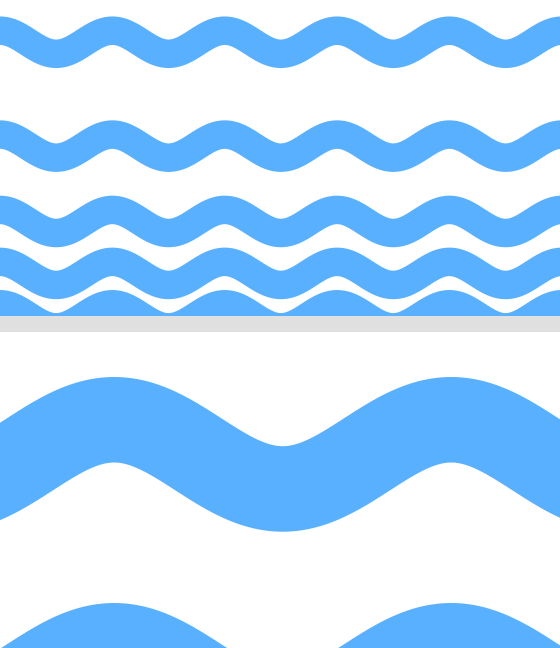
Top, the full canvas; bottom, a detail of the centre.
Give the GLSL for this pattern, as a Shadertoy shader.

```glsl
// Lengths are fractions of the canvas height.
const vec3 PAPER = vec3(1.0);
const vec3 WAVE_BLUE = vec3(0.35, 0.69, 1.0);
const float WAVE_LENGTH = 16.0 / 45.0;   // five waves across a 16:9 canvas
const float AMPLITUDE = 0.0365;
const float HALF_STROKE = 0.0451;
const int ROWS = 5;
const float ROW_HEIGHT[ROWS] = float[ROWS](0.8663, 0.5376, 0.2992, 0.1348, 0.0006);
const int NEWTON_STEPS = 6;
const float WAVE_NUMBER = 6.28318 / WAVE_LENGTH;

// Distance to y = AMPLITUDE * cos(WAVE_NUMBER * x), with a crest at x = 0
float cosineDistance(vec2 p) {
    float t = p.x;
    for (int i = 0; i < NEWTON_STEPS; i++) {
        float height = AMPLITUDE * cos(WAVE_NUMBER * t);
        float slope = -AMPLITUDE * WAVE_NUMBER * sin(WAVE_NUMBER * t);
        float bend = -WAVE_NUMBER * WAVE_NUMBER * height;
        float rise = height - p.y;
        float gradient = t - p.x + rise * slope;
        float curvature = 1.0 + slope * slope + rise * bend;
        t -= gradient / max(curvature, 0.4);
    }
    return length(p - vec2(t, AMPLITUDE * cos(WAVE_NUMBER * t)));
}

void mainImage(out vec4 fragColor, in vec2 fragCoord) {
    vec2 p = fragCoord / iResolution.y;
    float pixel = 1.0 / iResolution.y;

    // Repeat across, centred on each crest
    p.x = (fract(p.x / WAVE_LENGTH + 0.5) - 0.5) * WAVE_LENGTH;

    // Rows crowd together towards the bottom
    float edge = 1.0;
    for (int i = 0; i < ROWS; i++) {
        float row = cosineDistance(p - vec2(0.0, ROW_HEIGHT[i])) - HALF_STROKE;
        edge = min(edge, row);
    }

    float ink = clamp(0.5 - edge / pixel, 0.0, 1.0);
    fragColor = vec4(mix(PAPER, WAVE_BLUE, ink), 1.0);
}
```
